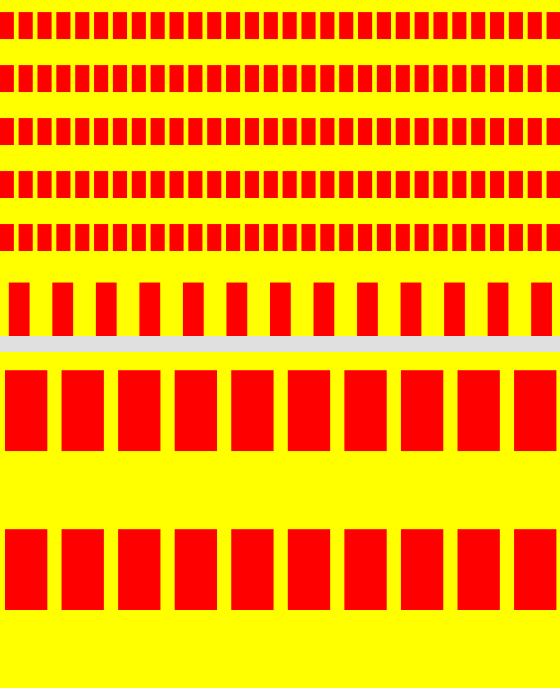
Top: the whole. Bottom: its middle third, enlarged.
Give the GLSL for this pattern, as a WebGL 2 fragment shader.

```glsl
#version 300 es
precision highp float;
// Red bars on yellow: five rows of narrow blocks above one row of wide posts.
// Each row folds space onto its nearest bar and measures the box edges,
// with antialiasing by pixel coverage. All lengths are canvas fractions.

uniform vec2 u_resolution;
out vec4 fragColor;

const vec3 YELLOW = vec3(1.0, 1.0, 0.0);
const vec3 RED = vec3(1.0, 0.0, 0.0);

// Narrow blocks: centre of the lower left block, spacing, half size
const vec2 BLOCK_ORIGIN = vec2(0.0122, 0.2931);
const vec2 BLOCK_PITCH = vec2(0.03367, 0.1577);
const vec2 BLOCK_HALF = vec2(0.0126, 0.0401);
const float BLOCK_ROWS = 5.0;

// Wide posts: centre of the first post, spacing, half width, top edge
const float POST_ORIGIN = 0.0343;
const float POST_PITCH = 0.07773;
const float POST_HALF = 0.01855;
const float POST_TOP = 0.1591;

// Offset from the nearest centre in an endless row
float fold(float x, float origin, float pitch) {
    return (fract((x - origin) / pitch + 0.5) - 0.5) * pitch;
}

// Smooth coverage of a centred span
float span(float offset, float halfSize, float pixel) {
    return clamp((halfSize - abs(offset)) / pixel + 0.5, 0.0, 1.0);
}

float blocks(vec2 p, vec2 pixel) {
    float row = floor((p.y - BLOCK_ORIGIN.y) / BLOCK_PITCH.y + 0.5);
    row = clamp(row, 0.0, BLOCK_ROWS - 1.0);
    float dx = fold(p.x, BLOCK_ORIGIN.x, BLOCK_PITCH.x);
    float dy = p.y - BLOCK_ORIGIN.y - row * BLOCK_PITCH.y;
    return span(dx, BLOCK_HALF.x, pixel.x) * span(dy, BLOCK_HALF.y, pixel.y);
}

float posts(vec2 p, vec2 pixel) {
    float dx = fold(p.x, POST_ORIGIN, POST_PITCH);
    return span(dx, POST_HALF, pixel.x) * span(p.y, POST_TOP, pixel.y);
}

void main() {
    vec2 pixel = 1.0 / u_resolution;
    vec2 p = gl_FragCoord.xy * pixel;
    float ink = max(blocks(p, pixel), posts(p, pixel));
    fragColor = vec4(mix(YELLOW, RED, ink), 1.0);
}
```
